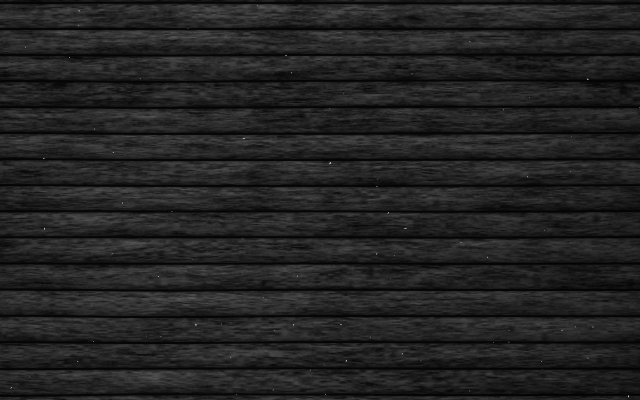
This texture is drawn by a Shadertoy shader. Its source:

```glsl
#define BOARDS 15.29
#define TOP_OFFSET 0.10
#define SEAM_HALF 0.034
#define SEAM_WOBBLE 0.07
#define WOOD_TONE 0.158
#define GRAIN_AMOUNT 0.15
#define PORE_AMOUNT 0.13
#define WEAR_AMOUNT 0.065
#define BROAD_AMOUNT 0.06
#define SPECK_CELLS 24.0
#define SPECK_CHANCE 0.20
#define KNOT_CHANCE 0.3

float hash(vec2 p) {
    vec3 q = fract(vec3(p.xyx) * 0.1031);
    q += dot(q, q.yzx + 33.33);
    return fract((q.x + q.y) * q.z);
}

float noise(vec2 p) {
    vec2 cell = floor(p), f = fract(p);
    f = f * f * (3.0 - 2.0 * f);
    float low = mix(hash(cell), hash(cell + vec2(1, 0)), f.x);
    float high = mix(hash(cell + vec2(0, 1)), hash(cell + vec2(1, 1)), f.x);
    return mix(low, high, f.y);
}

float fbm(vec2 p) {
    float sum = 0.0, weight = 0.5;
    for (int i = 0; i < 4; i++) {
        sum += weight * noise(p);
        p = p * 2.03 + 17.7;
        weight *= 0.5;
    }
    return sum / 0.9375;
}

// Pale dust chips, denser toward the bottom
float specks(vec2 p, float pixel) {
    vec2 cell = floor(p * SPECK_CELLS);
    float size = mix(0.0009, 0.0028, pow(hash(cell + 51.0), 3.0));
    vec2 jitter = 0.15 + 0.7 * vec2(hash(cell + 11.0), hash(cell + 29.0));
    vec2 d = p - (cell + jitter) / SPECK_CELLS;
    float angle = 6.2832 * hash(cell + 73.0);
    vec2 axis = vec2(cos(angle), sin(angle));
    d = vec2(dot(d, axis), 1.7 * dot(d, vec2(-axis.y, axis.x)));
    float chance = SPECK_CHANCE * mix(1.0, 0.3, smoothstep(0.0, 0.5, p.y));
    float present = step(hash(cell + 97.0), chance);
    float mask = 1.0 - smoothstep(size - 0.5 * pixel, size + 0.7 * pixel, length(d));
    return present * mask * mix(0.2, 0.85, hash(cell + 5.0));
}

void mainImage(out vec4 fragColor, in vec2 fragCoord) {
    vec2 p = fragCoord / iResolution.y;
    float pixel = 1.0 / iResolution.y;
    float aspect = iResolution.x / iResolution.y;

    // Board rows counted from the top, with slightly uneven seams
    float wobble = noise(vec2(p.x * 2.5, p.y * 5.0)) - 0.5;
    float row = (1.0 - p.y) * BOARDS - TOP_OFFSET + SEAM_WOBBLE * wobble;
    float board = floor(row);
    float across = fract(row);
    float seed = hash(vec2(board + 3.0, 8.0));

    // Occasional knot bends the grain around it
    vec2 knot = vec2(aspect * hash(vec2(board + 5.0, 41.0)), 0.3 + 0.4 * seed);
    vec2 toKnot = vec2((p.x - knot.x) * BOARDS, across - knot.y);
    float knotDist2 = dot(toKnot, toKnot);
    float hasKnot = step(hash(vec2(board + 5.0, 63.0)), KNOT_CHANCE);
    float bend = hasKnot * exp(-2.0 * knotDist2) * toKnot.y;

    // Long wavy fibres plus short dark pores
    float sway = fbm(vec2(p.x * 2.2 + seed * 50.0, p.y * 9.0)) - 0.5;
    float y = p.y + 0.035 * sway + 0.03 * bend;
    vec2 shift = vec2(seed * 90.0, board * 7.0);
    float fibre = fbm(vec2(p.x * 6.0, y * 120.0) + shift) - 0.5;
    float pores = noise(vec2(p.x * 60.0, y * 290.0) + shift) - 0.5;
    float grit = noise(p * vec2(170.0, 320.0)) - 0.5;

    float tone = WOOD_TONE + 0.03 * (seed - 0.5);
    tone += GRAIN_AMOUNT * fibre + PORE_AMOUNT * pores + 0.04 * grit;

    // Slow changes of tone along the boards and over the whole wall
    float along = noise(vec2(p.x * 3.5 + seed * 40.0, board * 3.7)) - 0.5;
    float wall = noise(p * vec2(2.5, 3.0) + 4.0) - 0.5;
    tone += BROAD_AMOUNT * (0.6 * along + 0.4 * wall);

    // Blotches of worn stain, strongest on the upper boards
    float wear = fbm(vec2(p.x * 12.0, p.y * 48.0) + 30.0);
    wear = smoothstep(0.54, 0.66, wear + 0.3 * pores);
    tone -= WEAR_AMOUNT * wear * mix(0.35, 1.0, p.y);
    tone -= 0.035 * hasKnot * exp(-14.0 * knotDist2);

    // Rounded board profile and dark seam
    float edge = min(across, 1.0 - across);
    tone *= mix(1.13, 0.74, smoothstep(0.3, 1.0, across));
    tone *= mix(0.7, 1.0, smoothstep(0.03, 0.14, edge));
    float blur = pixel * BOARDS;
    float seam = 1.0 - smoothstep(SEAM_HALF - 0.5 * blur, SEAM_HALF + 0.7 * blur, edge);
    tone = mix(max(tone, 0.04), 0.015, 0.95 * seam);

    // Falloff toward the sides and the lower right
    float side = p.x / aspect - 0.42;
    tone *= 1.1 - 0.9 * side * side - 0.12 * side * (1.0 - p.y);

    tone = mix(tone, 0.9, specks(p, pixel));
    fragColor = vec4(vec3(clamp(tone, 0.0, 1.0)), 1.0);
}
```
